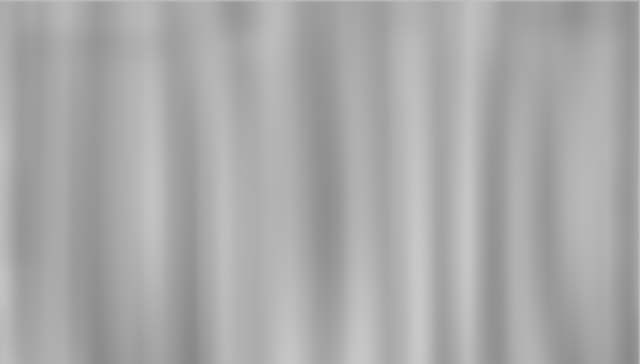
This texture is drawn by a Shadertoy shader. Its source:

```glsl
float hash(vec2 cell) {
    return fract(sin(dot(cell, vec2(127.1, 311.7))) * 43758.55);
}

// Smooth value noise, centred on zero
float softNoise(vec2 p) {
    vec2 cell = floor(p), f = fract(p);
    vec2 w = f * f * f * (f * (f * 6.0 - 15.0) + 10.0);
    float low = mix(hash(cell), hash(cell + vec2(1, 0)), w.x);
    float high = mix(hash(cell + vec2(0, 1)), hash(cell + vec2(1, 1)), w.x);
    return mix(low, high, w.y) - 0.5;
}

// Vertical folds: uneven waves with broad and narrow streaks over them
float folds(vec2 p) {
    float drift = softNoise(p * vec2(2.3, 0.9) + 4.7);
    float shade = 0.052 * sin(p.x * 34.0 + drift * 4.5 + 0.6);
    shade += 0.15 * softNoise(p * vec2(5.3, 1.1) + vec2(11.3, 2.4));
    shade += 0.10 * softNoise(p * vec2(13.0, 1.4) + vec2(31.7, 7.2));
    shade += 0.025 * softNoise(p * vec2(34.0, 1.2) + vec2(53.1, 9.6));
    return shade;
}

void mainImage(out vec4 fragColor, in vec2 fragCoord) {
    vec2 uv = fragCoord / iResolution.xy;
    vec2 p = fragCoord / iResolution.y;

    // Folds deepen towards the bottom
    float grey = 0.654 + folds(p) * mix(1.2, 0.75, smoothstep(0.2, 1.0, uv.y));

    // Cloudy blotches along the top and the sides
    float side = smoothstep(0.42, 0.5, abs(uv.x - 0.5));
    float border = max(smoothstep(0.78, 0.97, uv.y), side * 0.6);
    grey += border * 0.09 * softNoise(p * vec2(7.0, 8.0) + 71.3);

    // Thin pale rim at the top and right
    float rim = max(smoothstep(0.992, 1.0, uv.y), smoothstep(0.996, 1.0, uv.x));
    grey = mix(grey, 0.76, rim * 0.7);

    fragColor = vec4(vec3(clamp(grey, 0.48, 0.79)), 1.0);
}
```
